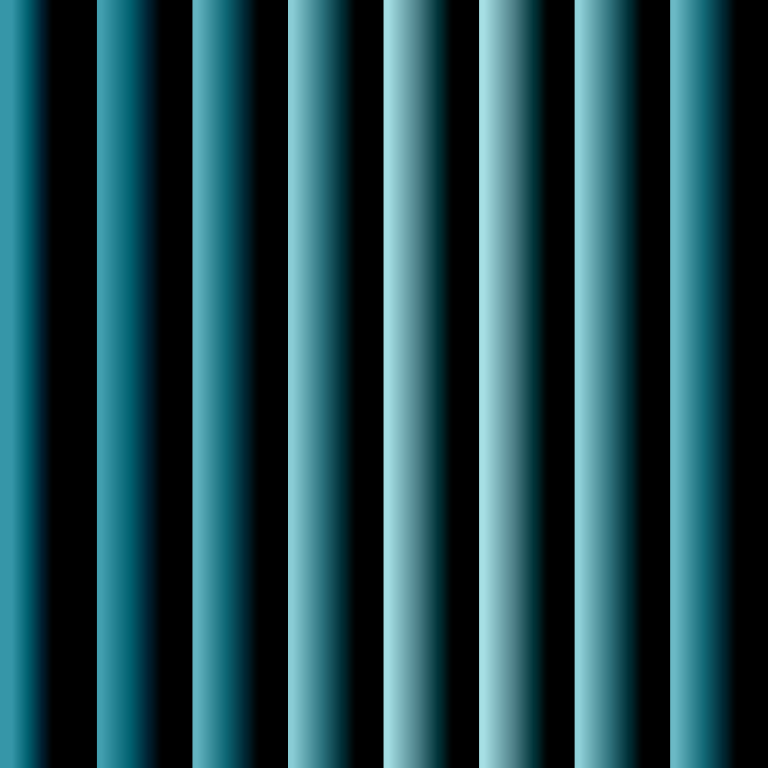
This pattern is drawn by a WebGL 2 fragment shader. Its source:

```glsl
#version 300 es
precision highp float;
// Eight vertical teal bars, each fading from a sharp bright left edge into black.
uniform vec2 u_resolution;
out vec4 fragColor;

// Fade across one bar: s runs from 0 at the bright edge to 1 at the black gap.
vec3 barShade(float s, float lift, float plateau) {
  vec3 head = mix(vec3(0.21, 0.59, 0.66), vec3(0.66, 0.88, 0.90), lift);
  vec3 middle = mix(vec3(0.00, 0.38, 0.44), vec3(0.31, 0.50, 0.53), lift * lift);
  vec3 deep = mix(vec3(0.00, 0.12, 0.19), vec3(0.00, 0.21, 0.23), lift);
  vec3 color = mix(head, middle, clamp((s - plateau) / (0.5 - plateau), 0.0, 1.0));
  color = mix(color, deep, clamp((s - 0.5) / 0.27, 0.0, 1.0));
  return mix(color, vec3(0.0), smoothstep(0.74, 1.0, s));
}

void main() {
  float x = gl_FragCoord.x / u_resolution.x;
  float pixel = 1.0 / u_resolution.x;
  float pitch = 0.1244;

  // Bar index and position inside the bar; half a pixel of lead leaves room for edge smoothing
  float start = x - 0.0018;
  float index = clamp(floor((start + 0.5 * pixel) / pitch), 0.0, 7.0);
  float local = start - index * pitch;
  float first = 1.0 - step(0.5, index);

  // Bars grow paler and wider towards the right of centre; the first is narrower
  float lift = 0.5 - 0.5 * cos(6.2832 * index / 9.2);
  float width = pitch * (0.69 + 0.05 * lift - 0.14 * first);

  vec3 color = barShade(max(local, 0.0) / width, lift, 0.07 + 0.13 * first);
  float coverage = max(first, clamp(local / pixel + 0.5, 0.0, 1.0));
  fragColor = vec4(color * coverage, 1.0);
}
```
